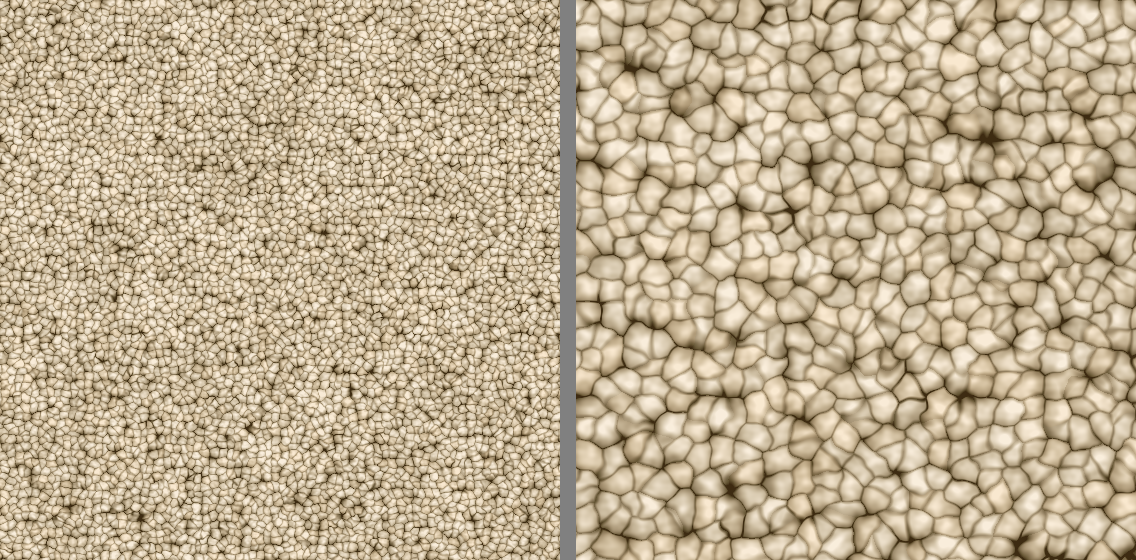
Left, the full canvas; right, a detail of the centre.
Give the GLSL for this texture, as a WebGL 1 fragment shader.

```glsl
precision highp float;

uniform vec2 u_resolution;

#define TUFTS 72.0          // tufts across the canvas
#define TUFT_LENGTH 0.73    // half axes, in cells
#define TUFT_WIDTH 0.52
#define JITTER 0.85
#define HEIGHT_SPREAD 0.42
#define BASE_TONE 5.35
#define ROUNDNESS 1.75      // darkening from crown to rim
#define CREVICE 1.45        // darkening between tufts
#define CREVICE_SOFTNESS 0.7
#define FIBRE 1.2
#define MOTTLE 0.5
#define LIGHT vec2(0.35, 0.75)

vec2 hash2(vec2 p) {
  vec3 q = fract(p.xyx * vec3(0.1031, 0.1030, 0.0973));
  q += dot(q, q.yzx + 33.33);
  return fract((q.xx + q.yz) * q.zy);
}

float gradientDot(vec2 cell, vec2 corner, vec2 f) {
  return dot(hash2(cell + corner + 211.0) * 2.0 - 1.0, f - corner);
}

float gradientNoise(vec2 p) {
  vec2 i = floor(p), f = fract(p);
  vec2 u = f * f * f * (f * (f * 6.0 - 15.0) + 10.0);
  vec2 e = vec2(0.0, 1.0);
  return mix(mix(gradientDot(i, e.xx, f), gradientDot(i, e.yx, f), u.x),
             mix(gradientDot(i, e.xy, f), gradientDot(i, e.yy, f), u.x), u.y);
}

// Yarn colours from deep shadow (0) to lit crown (5)
vec3 yarnColor(float tone) {
  vec3 c = mix(vec3(0.24, 0.17, 0.07), vec3(0.41, 0.35, 0.22), clamp(tone, 0.0, 1.0));
  c = mix(c, vec3(0.55, 0.48, 0.36), clamp(tone - 1.0, 0.0, 1.0));
  c = mix(c, vec3(0.69, 0.62, 0.50), clamp(tone - 2.0, 0.0, 1.0));
  c = mix(c, vec3(0.81, 0.75, 0.64), clamp(tone - 3.0, 0.0, 1.0));
  return mix(c, vec3(0.93, 0.88, 0.80), clamp(tone - 4.0, 0.0, 1.4));
}

void main() {
  vec2 uv = gl_FragCoord.xy / min(u_resolution.x, u_resolution.y);
  vec2 p = uv * TUFTS;

  // Bend the outlines so the tufts are not plain ellipses
  vec2 bent = p + 0.3 * vec2(gradientNoise(p * 1.4), gradientNoise(p * 1.4 + 47.0));
  vec2 home = floor(bent);

  // Find the uppermost tuft and the runner-up
  float depth = 9.0, nextDepth = 9.0;
  vec2 offset = vec2(0.0), traits = vec2(0.0);
  for (int y = -2; y <= 2; y++) {
    for (int x = -2; x <= 2; x++) {
      vec2 cell = home + vec2(float(x), float(y));
      vec2 place = hash2(cell + 17.0);
      vec2 look = hash2(cell + 131.0);
      vec2 d = bent - cell - 0.5 - (place - 0.5) * JITTER;
      float angle = 0.35 + (look.x - 0.5) * 2.6;
      float c = cos(angle), s = sin(angle);
      vec2 axes = vec2(c * d.x + s * d.y, c * d.y - s * d.x);
      axes /= vec2(TUFT_LENGTH, TUFT_WIDTH);
      float candidate = dot(axes, axes) + HEIGHT_SPREAD * look.y;
      if (candidate < depth) {
        nextDepth = depth;
        depth = candidate;
        offset = d;
        traits = hash2(cell + 59.0);
      } else {
        nextDepth = min(nextDepth, candidate);
      }
    }
  }

  // Rounded crowns, dark crevices and light from above
  float gap = 1.0 - smoothstep(0.0, CREVICE_SOFTNESS, nextDepth - depth);
  float tone = BASE_TONE - ROUNDNESS * depth - CREVICE * gap;
  tone += dot(offset, LIGHT) + (traits.x - 0.5) * 0.7;

  // Fibres, sunken pits and broad wear
  tone += FIBRE * gradientNoise(p * vec2(2.3, 2.8));
  float pit = smoothstep(0.12, 0.5, gradientNoise(p * vec2(0.38, 0.6) + 83.0));
  tone -= pit * (0.4 + 1.6 * gap);
  tone += MOTTLE * (gradientNoise(uv * 5.0) + gradientNoise(uv * 13.0 + 29.0));

  vec3 tint = mix(vec3(1.0), vec3(1.0, 0.975, 0.935), traits.y * traits.y);
  gl_FragColor = vec4(yarnColor(tone) * tint, 1.0);
}
```
